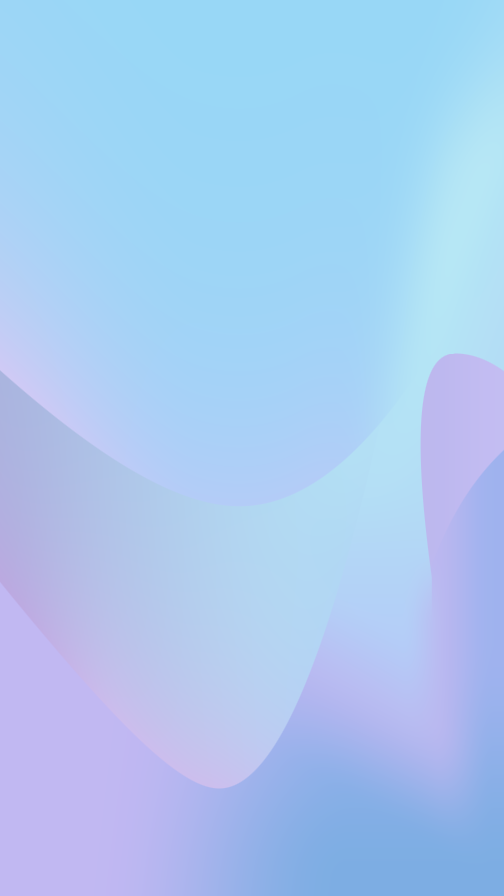
A Shadertoy shader for this background:

```glsl
// Soft pastel background of overlapping silky sheets with a folded lilac petal.

#define SKY      vec3(0.590, 0.845, 0.965)
#define AQUA     vec3(0.715, 0.905, 0.960)
#define ICE      vec3(0.700, 0.860, 0.960)
#define MIST     vec3(0.705, 0.800, 0.970)
#define LILAC    vec3(0.755, 0.720, 0.950)
#define PINK     vec3(0.815, 0.735, 0.930)
#define SLATE    vec3(0.650, 0.710, 0.870)
#define BLUE     vec3(0.490, 0.680, 0.890)
#define PERI     vec3(0.625, 0.700, 0.935)
#define UPPER_LOW vec2(0.475, 0.435)
#define MID_LOW   vec2(0.435, 0.120)
#define PETAL_TOP vec2(0.903, 0.6055)

// Antialiased coverage of the side where s is positive.
float edge(float s) {
    return clamp(s / max(fwidth(s), 1e-5) + 0.5, 0.0, 1.0);
}

// Parabolic valley whose left arm straightens out.
float valley(float x, vec2 low, float curvature, float straighten) {
    float d = x - low.x;
    return low.y + curvature * d * d / (1.0 + straighten * max(-d, 0.0));
}

// Ground: lilac on the left, blue on the right, deeper at the bottom.
vec3 groundColor(vec2 p) {
    vec3 blue = mix(BLUE, PERI, smoothstep(0.02, 0.28, p.y));
    return mix(LILAC, blue, smoothstep(0.18, 0.68, p.x - 0.2 * p.y));
}

// Middle sheet: slate to ice, blushing towards its lower rim.
vec3 middleColor(vec2 p, float height) {
    vec3 c = mix(SLATE, ICE - vec3(0.01, 0.0, 0.01), smoothstep(-0.1, 0.62, p.x));
    float blush = exp(-max(height, 0.0) / 0.13) * (1.0 - 0.7 * smoothstep(0.42, 0.72, p.x));
    vec3 rim = mix(PINK - vec3(0.07, 0.08, 0.05), PINK, smoothstep(0.0, 0.25, p.x));
    rim = mix(rim, MIST, smoothstep(0.4, 0.7, p.x));
    return mix(c, rim, 0.9 * blush);
}

// Upper sheet: clear sky fading to mist along its lower rim.
vec3 upperColor(vec2 p, float height) {
    vec3 rim = mix(MIST + vec3(0.11, -0.01, -0.01), MIST, smoothstep(0.0, 0.4, p.x));
    float haze = exp(-max(height, 0.0) / 0.18) * (1.0 - 0.7 * smoothstep(0.6, 0.9, p.x));
    return mix(SKY, rim, haze);
}

void mainImage(out vec4 fragColor, in vec2 fragCoord) {
    vec2 p = fragCoord / iResolution.xy;
    float upperHeight = p.y - valley(p.x, UPPER_LOW, 1.19, 1.62);
    float midHeight = p.y - valley(p.x, MID_LOW, 4.0, 5.25);

    // Petal outline; its left side dissolves below the fold.
    float drop = min(sqrt(max(PETAL_TOP.y - p.y, 0.0)), 0.5);
    float left = p.x - PETAL_TOP.x + drop * (0.43 - 0.675 * drop);
    float shoulder = max(p.x - PETAL_TOP.x, 0.0);
    float top = PETAL_TOP.y - 2.1 * shoulder * shoulder - p.y;
    float dissolve = smoothstep(0.39, 0.30, p.y);
    float softLeft = smoothstep(-0.06, 0.04, left);
    float petal = edge(top) * mix(edge(left), softLeft, dissolve);
    float along = max(p.x - 0.852, 0.0);
    float fold = p.y - 0.362 - along / (0.63 + 3.1 * along);

    // Ground with the blurred lilac veil.
    float veilHeight = p.y - 0.245 + 0.33 * (p.x - 0.606);
    float veil = smoothstep(-0.11, 0.04, veilHeight) * (1.0 - smoothstep(0.86, 0.98, p.x));
    vec3 ground = mix(groundColor(p), LILAC - vec3(0.01, 0.0, 0.01), 0.9 * veil);

    // Pale backdrop behind the sheets.
    vec3 pale = mix(MIST, ICE, smoothstep(0.24, 0.48, p.y));
    vec3 color = mix(ground, pale, smoothstep(-0.03, 0.12, veilHeight));
    color = mix(color, middleColor(p, midHeight), edge(midHeight));

    // Diagonal aqua light, shared by the backdrop and the upper sheet.
    float offset = (p.x - 0.82 - 0.66 * (p.y - 0.6)) / 0.13;
    float light = exp(-offset * offset) * smoothstep(0.36, 0.6, p.y);
    light *= 1.0 - 0.65 * smoothstep(0.8, 1.0, p.y);
    color = mix(color, AQUA, 0.9 * light);
    vec3 upper = upperColor(p, upperHeight);
    upper = mix(upper, AQUA, light * smoothstep(0.66, 0.9, p.x));
    float blur = smoothstep(0.68, 0.86, p.x);
    float cover = mix(edge(upperHeight), smoothstep(-0.08, 0.08, upperHeight), blur);
    color = mix(color, upper, cover);

    // Petal above its fold, shaded ground beneath it.
    vec3 petalColor = mix(LILAC - vec3(0.015, 0.0, 0.015), LILAC + vec3(0.01, 0.02, 0.0),
                          smoothstep(0.85, 1.0, p.x));
    color = mix(color, mix(ground, petalColor, edge(fold)), petal);

    fragColor = vec4(color, 1.0);
}
```
